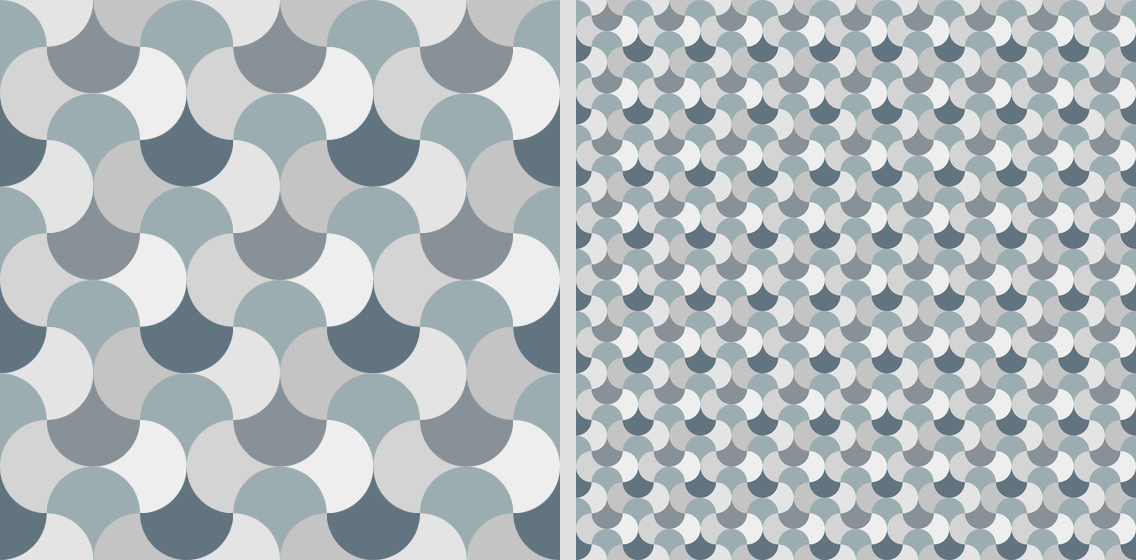
Left: one tile. Right: repeated 3 by 3.
Write a three.js fragment shader that draws this pattern.

```glsl
varying vec2 vUv;

// Direction the round head of the scale centred on lattice point c faces
vec2 facing(vec2 c) {
  float turn = mod(c.x + c.y, 4.0) < 2.0 ? 1.0 : -1.0;
  return mod(c.y, 2.0) < 0.5 ? vec2(turn, 0.0) : vec2(0.0, -turn);
}

// Sideways scales are pale greys, upward ones teal, downward ones dark
vec3 scaleColor(vec2 c) {
  vec2 dir = facing(c);
  vec2 k = mod(c, 4.0);
  bool lowerRow = k.y < 0.5;
  if (dir.x > 0.5) return vec3(lowerRow ? 0.894 : 0.935);
  if (dir.x < -0.5) return vec3(lowerRow ? 0.768 : 0.832);
  if (dir.y > 0.5) return vec3(0.612, 0.678, 0.698);
  return k.x < 1.0 ? vec3(0.385, 0.456, 0.502) : vec3(0.530, 0.569, 0.592);
}

void main() {
  // Three repeats each way, four cells per repeat
  vec2 p = vUv * 12.0;
  vec2 cell = floor(p);

  // The two opposite cell corners that carry scale centres
  bool odd = mod(cell.x + cell.y, 2.0) > 0.5;
  vec2 head = cell + (odd ? vec2(0.0) : vec2(1.0, 0.0));
  vec2 tail = cell + (odd ? vec2(1.0) : vec2(0.0, 1.0));

  // The head is the one facing into this cell
  if (dot(facing(head), cell + 0.5 - head) < 0.0) {
    vec2 other = head;
    head = tail;
    tail = other;
  }

  // Quarter disc of one scale over the tapering tail of the next
  float edge = length(p - head) - 1.0;
  float blur = 0.7 * max(fwidth(p.x), fwidth(p.y));
  float outside = smoothstep(-blur, blur, edge);
  gl_FragColor = vec4(mix(scaleColor(head), scaleColor(tail), outside), 1.0);
}
```
